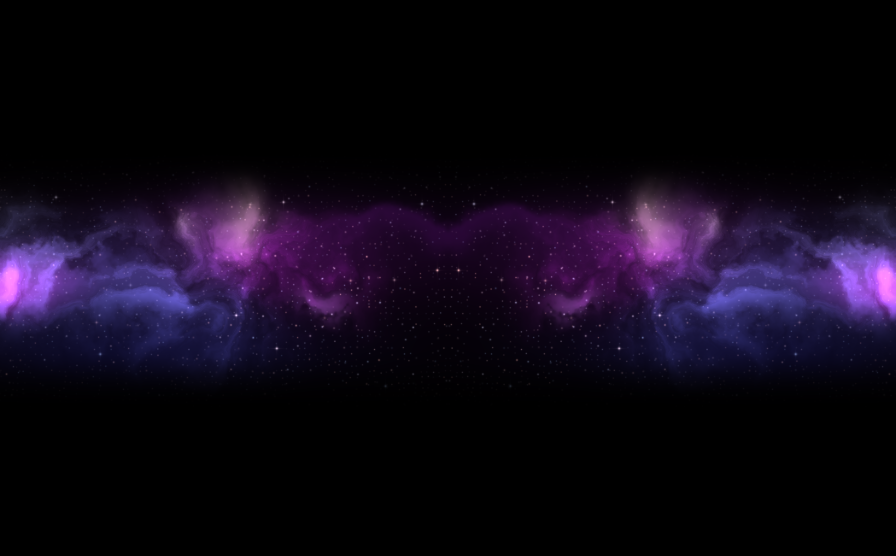
Give the GLSL for this background, as a Shadertoy shader.

```glsl
float hash(vec2 p) {
    return fract(sin(dot(p, vec2(127.1, 311.7))) * 43758.5453);
}

float noise(vec2 p) {
    vec2 cell = floor(p);
    vec2 f = fract(p);
    f = f * f * (3.0 - 2.0 * f);
    float low = mix(hash(cell), hash(cell + vec2(1.0, 0.0)), f.x);
    float high = mix(hash(cell + vec2(0.0, 1.0)), hash(cell + 1.0), f.x);
    return mix(low, high, f.y);
}

float fbm(vec2 p) {
    float sum = 0.0;
    float weight = 0.5;
    for (int i = 0; i < 6; i++) {
        sum += weight * noise(p);
        p = mat2(1.6, 1.2, -1.2, 1.6) * p + 7.3;
        weight *= 0.5;
    }
    return sum;
}

// Soft elliptical glow
float glow(vec2 p, vec2 centre, vec2 radius) {
    vec2 q = (p - centre) / radius;
    return exp(-dot(q, q));
}

// Tinted stars scattered over a jittered grid
vec3 stars(vec2 p, float cells, float density, float radius, float spike) {
    vec2 cell = floor(p * cells);
    vec2 jitter = vec2(hash(cell + 3.1), hash(cell + 8.7));
    vec2 d = (fract(p * cells) - 0.25 - 0.5 * jitter) / cells;
    float present = step(hash(cell + 17.3), density);
    float power = mix(0.2, 1.0, pow(hash(cell + 29.9), 2.5));
    vec3 tint = mix(vec3(1.0, 0.72, 0.62), vec3(0.62, 0.8, 1.0), hash(cell + 41.2));
    vec2 a = abs(d) / radius;
    float core = exp(-dot(a, a));
    float rays = exp(-a.x * 0.45 - a.y * 2.5) + exp(-a.y * 0.45 - a.x * 2.5);
    return tint * present * power * (core + spike * rays);
}

// Blue cloud bank rising from the inner side to the outer edge
float cloudBank(vec2 p) {
    float middle = mix(0.40, 0.495, smoothstep(0.28, 0.66, p.x));
    float width = mix(0.055, 0.08, smoothstep(0.25, 0.5, p.x));
    float across = (p.y - middle) / width;
    return exp(-across * across) * smoothstep(0.2, 0.44, p.x);
}

// Thin bow of gas over the dark centre
float arch(vec2 p) {
    float offset = p.y - (0.612 - 1.1 * p.x * p.x);
    float softness = offset > 0.0 ? 0.014 : 0.045;
    return exp(-offset * offset / (softness * softness)) * (1.0 - smoothstep(0.1, 0.27, p.x));
}

vec3 nebula(vec2 p) {
    // Turbulence bends the shapes and carves the dust
    vec2 bend = vec2(fbm(p * 7.0 + 2.0), fbm(p * 7.0 + 19.0)) - 0.5;
    vec2 q = p + 0.12 * bend;
    float billow = smoothstep(0.25, 0.72, fbm(p * 9.0 + 3.0 * bend + 5.0));
    float wisps = smoothstep(0.3, 0.72, fbm(p * vec2(14.0, 18.0) + 5.0 * bend));
    float dust = mix(0.35, 1.2, billow) * mix(0.6, 1.2, wisps);

    // Faint surroundings
    vec3 col = vec3(0.012, 0.002, 0.018);
    col += vec3(0.07, 0.015, 0.09) * glow(p, vec2(0.36, 0.57), vec2(0.32, 0.13));
    col += vec3(0.025, 0.03, 0.12) * glow(p, vec2(0.55, 0.37), vec2(0.32, 0.075));
    col += vec3(0.10, 0.02, 0.13) * arch(q);
    col += vec3(0.035, 0.004, 0.045) * glow(p, vec2(0.0, 0.53), vec2(0.25, 0.09));

    // Magenta gas
    col += vec3(0.42, 0.09, 0.46) * dust * glow(q, vec2(0.29, 0.505), vec2(0.12, 0.075));
    col += vec3(0.22, 0.11, 0.27) * dust * glow(q, vec2(0.43, 0.55), vec2(0.12, 0.075));
    col += vec3(0.58, 0.14, 0.60) * mix(0.7, 1.1, billow) * glow(q, vec2(0.80, 0.48), vec2(0.11, 0.045));

    // Blue and lavender clouds
    col += vec3(0.23, 0.24, 0.50) * dust * cloudBank(q);
    col += vec3(0.20, 0.18, 0.30) * wisps * glow(q, vec2(0.65, 0.52), vec2(0.12, 0.055));
    col += vec3(0.13, 0.13, 0.18) * dust * glow(q, vec2(0.80, 0.59), vec2(0.07, 0.07));
    col += vec3(0.24, 0.15, 0.28) * wisps * glow(q, vec2(0.21, 0.445), vec2(0.032, 0.02));

    // Pale hearts
    col += vec3(0.34, 0.31, 0.26) * mix(0.65, 1.1, billow) * glow(q, vec2(0.355, 0.60), vec2(0.052, 0.06));
    col += vec3(0.27, 0.25, 0.24) * dust * glow(q, vec2(0.48, 0.585), vec2(0.03, 0.025));
    return col;
}

void mainImage(out vec4 fragColor, in vec2 fragCoord) {
    // Height units, mirrored about the vertical middle
    vec2 p = (fragCoord - vec2(0.5 * iResolution.x, 0.0)) / iResolution.y;
    p.x = abs(p.x);

    vec3 col = nebula(p);
    float crowd = 0.5 + 0.5 * glow(p, vec2(0.18, 0.47), vec2(0.25, 0.12));
    col += 0.42 * crowd * stars(p, 95.0, 0.45, 0.0014, 0.0);
    col += 0.65 * crowd * stars(p + 3.7, 48.0, 0.35, 0.0018, 0.0);
    col += 0.85 * stars(p + 9.2, 15.0, 0.28, 0.0024, 0.25);

    // Black margins above and below
    float band = smoothstep(0.26, 0.37, p.y) * (1.0 - smoothstep(0.61, 0.735, p.y));
    fragColor = vec4(clamp(col * band, 0.0, 1.0), 1.0);
}
```
